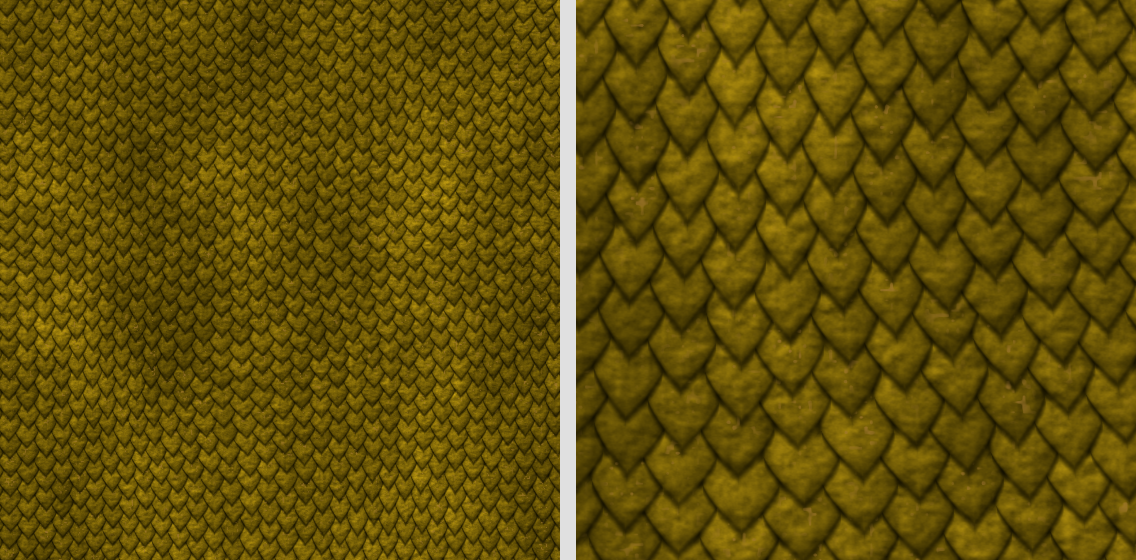
Left: the whole. Right: its middle third, enlarged.
A three.js fragment shader for this texture:

```glsl
// Olive reptile hide: 32 staggered columns of 30 pointed, overlapping scales.
// Half-rows are painted from low to high, so each tip covers the scales below;
// noise bends the grid, wrinkles the skin and tints broad patches.
varying vec2 vUv;

float hash(vec2 p) {
  return fract(sin(dot(p, vec2(127.1, 311.7))) * 43758.5453);
}

float noise(vec2 p) {
  vec2 i = floor(p);
  vec2 f = fract(p);
  f = f * f * (3.0 - 2.0 * f);
  return mix(mix(hash(i), hash(i + vec2(1.0, 0.0)), f.x),
             mix(hash(i + vec2(0.0, 1.0)), hash(i + vec2(1.0, 1.0)), f.x), f.y);
}

float fbm(vec2 p) {
  float sum = 0.0;
  float amp = 0.5;
  for (int i = 0; i < 4; i++) {
    sum += amp * noise(p);
    p = p * 2.03 + 17.3;
    amp *= 0.5;
  }
  return sum / 0.9375;
}

// Approximate inside distance of a scale whose tip is at the origin
float scaleEdge(vec2 p) {
  float u = min(abs(p.x) / 0.64, 1.0);
  float lower = 0.66 * u + 0.24 * (1.0 - sqrt(1.0 - u * u));
  return min((p.y - lower) * 0.65, (0.64 - abs(p.x)) * 0.8);
}

void main() {
  // Gently bent grid
  vec2 bend = vec2(noise(vUv * 4.0 + 3.7), noise(vUv * 4.0 + 41.2)) - 0.5;
  vec2 grid = (vUv + vec2(0.04, 0.03) * bend) * vec2(32.0, 30.0);

  // Overlapping scales, lowest first
  float light = 0.5;
  float glint = 0.0;
  for (int k = -5; k <= 1; k++) {
    float halfRow = floor(grid.y * 2.0) + float(k);
    float shifted = grid.x + mod(halfRow, 2.0);
    vec2 id = vec2(floor(shifted / 2.0), halfRow);
    vec2 jitter = vec2(hash(id), hash(id + 57.0)) - 0.5;
    vec2 p = vec2(mod(shifted, 2.0) - 1.0, grid.y - halfRow * 0.5);
    p += jitter * vec2(0.12, 0.14);

    float edge = scaleEdge(p);
    float cover = smoothstep(-0.03, 0.03, edge);
    float shadow = mix(0.45, 1.0, smoothstep(0.0, 0.13, -edge));

    // Domed body with a thin dark rim, darker toward the lower right
    float body = 0.66 + 0.26 * smoothstep(0.0, 0.26, edge);
    body *= 0.72 + 0.28 * smoothstep(0.0, 0.07, edge);
    body += 0.14 * smoothstep(0.1, 0.8, p.y) - 0.2 * p.x;
    body *= 0.92 + 0.16 * hash(id + 19.0);

    float upper = smoothstep(0.3, 0.75, p.y) * smoothstep(0.55, 0.1, abs(p.x));
    light = mix(light * shadow, body, cover);
    glint = mix(glint * shadow, upper * hash(id + 83.0), cover);
  }

  // Leathery wrinkles lit from the upper left
  vec2 skin = vUv * vec2(105.0, 140.0);
  float relief = fbm(skin) - fbm(skin + vec2(-0.3, 0.45));
  float grain = noise(vUv * 410.0) - 0.5;
  light *= 1.0 + 0.7 * relief + 0.14 * grain;

  // Broad light and dark patches
  float patches = fbm(vUv * vec2(6.0, 4.0) + 8.4);
  light *= 0.64 + 0.56 * patches;

  // Olive ramp with small tan flecks on the upper part of some scales
  float tone = 0.47 * light;
  vec3 olive = vec3(tone, 0.81 * tone, 0.12 * tone * tone);
  float fleck = smoothstep(0.7, 0.92, noise(vUv * 330.0 + 5.0)) * glint;
  vec3 color = mix(olive, vec3(0.64, 0.47, 0.2), 0.7 * fleck);
  gl_FragColor = vec4(clamp(color, 0.0, 1.0), 1.0);
}
```
